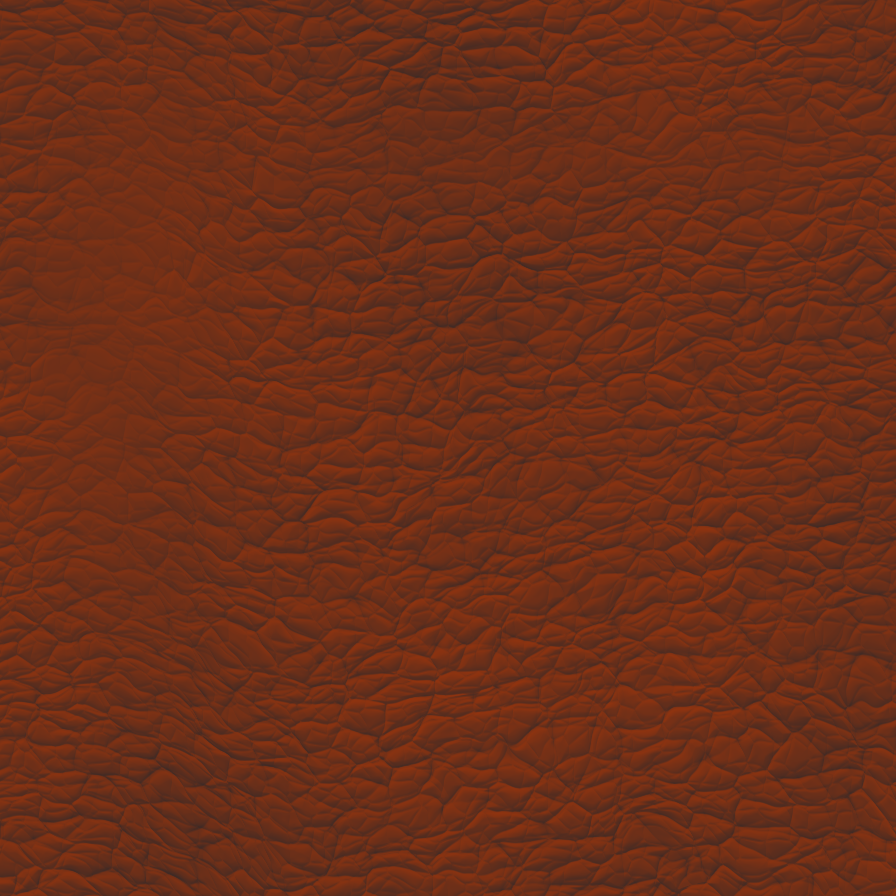
Give the GLSL for this texture, as a Shadertoy shader.

```glsl
// Russet leather: flat pebbled grain with fine creases, lit from above.

const vec3 SHADOW_BROWN = vec3(0.30, 0.17, 0.13);
const vec3 LIT_RUSSET = vec3(0.56, 0.20, 0.06);
const vec2 LIGHT_DIR = vec2(-0.24, 0.97);
const float PEBBLE_ROWS = 34.0;

vec2 hash22(vec2 p) {
    vec3 q = fract(p.xyx * vec3(0.1031, 0.1030, 0.0973));
    q += dot(q, q.yzx + 33.33);
    return fract((q.xx + q.yz) * q.zy);
}

float valueNoise(vec2 p) {
    vec2 cell = floor(p);
    vec2 f = fract(p);
    f = f * f * (3.0 - 2.0 * f);
    float low = mix(hash22(cell).x, hash22(cell + vec2(1, 0)).x, f.x);
    float high = mix(hash22(cell + vec2(0, 1)).x, hash22(cell + vec2(1, 1)).x, f.x);
    return mix(low, high, f.y);
}

float fbm(vec2 p) {
    float sum = 0.0;
    float amplitude = 0.5;
    for (int i = 0; i < 3; i++) {
        sum += amplitude * valueNoise(p);
        p = p * 2.03 + 17.3;
        amplitude *= 0.5;
    }
    return sum / 0.875;
}

// Zero on the border between scattered cells, rising towards their centres.
float borderDistance(vec2 p, float jitter) {
    vec2 cell = floor(p);
    float nearest = 9.0;
    float second = 9.0;
    for (int y = -1; y <= 1; y++) {
        for (int x = -1; x <= 1; x++) {
            vec2 id = cell + vec2(x, y);
            vec2 seed = id + 0.5 + jitter * (hash22(id) - 0.5);
            float d = length(seed - p);
            second = min(second, max(nearest, d));
            nearest = min(nearest, d);
        }
    }
    return second - nearest;
}

// Rounded pads separated by creases; higher steepness gives narrower creases.
float pads(vec2 p, vec2 scale, float steepness) {
    return 1.0 - exp(-steepness * borderDistance(p * scale, 0.88));
}

// Bends the grain: diagonal near the left side, wavy elsewhere.
vec2 bendGrain(vec2 p) {
    vec2 q = p;
    q.y += 0.10 * smoothstep(0.08, 0.36, p.x) - 0.05 * p.x;
    q.y += 0.09 * (valueNoise(p * vec2(2.6, 2.2) + 4.0) - 0.5);
    vec2 wobble = vec2(valueNoise(p * 17.0), valueNoise(p * 17.0 + 31.7));
    vec2 ripple = vec2(valueNoise(p * 52.0 + 9.1), valueNoise(p * 52.0 + 63.0));
    return q + 0.022 * (wobble - 0.5) + 0.007 * (ripple - 0.5);
}

float leatherHeight(vec2 p) {
    vec2 q = bendGrain(p);
    float wrinkles = pads(q + 5.3, vec2(8.0, 17.0), 6.0);
    float pebbles = pads(q, vec2(23.0, PEBBLE_ROWS), 3.5);
    float creases = pads(q + 2.7, vec2(45.0, 61.0), 3.5);
    float grain = valueNoise(q * vec2(115.0, 150.0));
    float pebbleDepth = mix(0.45, 0.90, valueNoise(p * 14.0 + 70.0));
    return 0.32 * wrinkles + pebbleDepth * pebbles + 0.22 * creases + 0.08 * grain;
}

// One at the centre of a soft ellipse, fading to zero outwards.
float softEllipse(vec2 p, vec2 centre, vec2 radius) {
    vec2 d = (p - centre) / radius;
    return exp(-dot(d, d));
}

void mainImage(out vec4 fragColor, in vec2 fragCoord) {
    vec2 p = fragCoord / iResolution.y;

    // Slope towards the light, measured per pebble row
    float stepSize = 0.0013;
    float above = leatherHeight(p + stepSize * LIGHT_DIR);
    float below = leatherHeight(p - stepSize * LIGHT_DIR);
    float slope = (below - above) / (2.0 * stepSize * PEBBLE_ROWS);

    // Worn patches where the relief is stretched flat
    float patchiness = fbm(p * 6.0 + 40.0);
    float worn = softEllipse(p, vec2(0.13, 0.60), vec2(0.12, 0.30));
    worn += 0.6 * softEllipse(p, vec2(0.62, 0.83), vec2(0.36, 0.05));
    float relief = 1.0 - 0.75 * clamp(worn * (0.6 + 0.8 * patchiness), 0.0, 1.0);

    // Soft-limited lighting, dark creases and broad changes of tone
    float lit = 0.40 * slope;
    lit *= inversesqrt(1.0 + lit * lit);
    float creaseShade = 1.0 - smoothstep(0.15, 0.65, 0.5 * (above + below));
    float tone = 0.48 + relief * (0.50 * lit - 0.25 * creaseShade);
    tone += 0.30 * (fbm(p * 4.0 + 11.0) - 0.5) + 0.06 * worn;

    vec3 color = mix(SHADOW_BROWN, LIT_RUSSET, clamp(tone, -0.2, 1.15));
    fragColor = vec4(color, 1.0);
}
```
